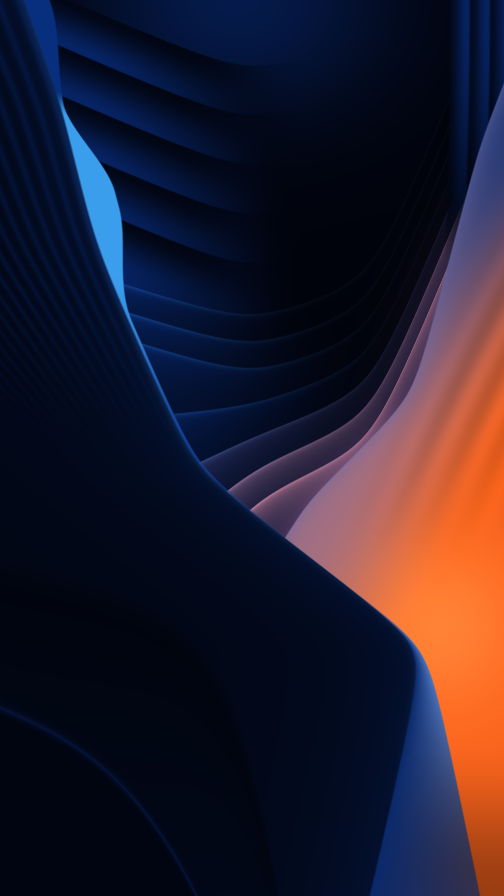
Reproduce this background procedurally as a Shadertoy shader.

```glsl
// Flowing folded sheets: a dark navy ridge in front, a bowl of stacked
// blue ribs behind it, and a glowing orange slope on the right.
// Outlines are straight runs joined by soft hinges, painted back to front.

const vec3 INK    = vec3(0.004, 0.012, 0.045);
const vec3 NAVY   = vec3(0.020, 0.120, 0.330);
const vec3 SKY    = vec3(0.230, 0.620, 0.930);
const vec3 ROSE   = vec3(0.560, 0.370, 0.450);
const vec3 DUSK   = vec3(0.130, 0.210, 0.440);
const vec3 ORANGE = vec3(0.980, 0.390, 0.110);

// Softened max(v - at, 0): bends a line at one place
float hinge(float v, float at, float soft) {
    float d = v - at;
    return 0.5 * (d + sqrt(d * d + soft * soft));
}

float cover(float d, float blur) { return smoothstep(-blur, blur, d); }
float fadeOut(float a, float b, float v) { return 1.0 - smoothstep(a, b, v); }

// Outer outline of the front sheet: x for a depth below the top
float frontOutline(float t) {
    return 0.047 + 0.63 * t - 0.22 * hinge(t, 0.12, 0.03) + 0.38 * hinge(t, 0.273, 0.05)
         + 1.61 * hinge(t, 0.525, 0.03) - 2.04 * hinge(t, 0.72, 0.03);
}

// Left outline of the warm slope
float slopeOutline(float t) {
    return 1.066 - 0.72 * t + 0.27 * hinge(t, 0.16, 0.04)
         - 1.4 * hinge(t, 0.445, 0.03) + 0.75 * hinge(t, 0.56, 0.02);
}

// Depth of rib k at x; negative ribs are the upper left folds
float ribDepth(float k, float x) {
    float base = 0.37 + (k < 0.0 ? 0.055 : 0.03) * k;
    float tilt = k < 0.0 ? 0.25 : 0.19 - 0.23 * max(k - 2.0, 0.0);
    return base + tilt * (x - 0.5) - (0.18 + tilt) * hinge(x, 0.5, 0.08)
         - 1.2 * hinge(x, 0.74, 0.06);
}

vec3 bowl(float x, float t, float blur) {
    vec2 g = vec2(x - 0.47, t) / vec2(0.30, 0.13);
    vec3 col = INK + NAVY * 0.75 * exp(-dot(g, g));
    for (int i = -5; i <= 6; i++) {
        float k = float(i);
        float d = t - ribDepth(k, x);
        float below = max(d, 0.0);
        float front = step(0.0, k);
        float reach = 0.64 + 0.05 * max(k, 0.0);
        float light = fadeOut(0.16, reach, x);
        float warmth = smoothstep(3.0, 6.0, k);
        float shade = mix(0.12 + 0.95 * smoothstep(0.0, 0.055, below),
                          0.45 + 0.65 * exp(-below / 0.035), front);
        vec3 tint = mix(NAVY, ROSE, warmth * exp(-below / 0.06));
        vec3 band = INK + tint * shade * mix(light, 1.0, warmth * 0.6);
        // Thin lit lip along the edge
        vec3 lip = mix(SKY * 0.45, vec3(0.75, 0.50, 0.55), warmth);
        band += lip * exp(-below / 0.0022) * front * (0.15 + 0.45 * light);
        // Upper folds dissolve into the dark hollow
        float blend = mix(fadeOut(0.35, 0.62, x), 1.0, front);
        col = mix(col, band, cover(d, blur) * blend);
    }
    return col;
}

// Upright folds in the upper right corner
vec3 pleats(vec3 col, float x, float t) {
    float u = (x - 0.895 + 0.15 * t * t) * 25.0;
    float shade = 0.25 + 0.75 * smoothstep(0.0, 0.8, fract(u)) * fadeOut(0.85, 1.0, fract(u));
    vec3 fold = INK + NAVY * shade * fadeOut(0.02, 0.35, t);
    return mix(col, fold, cover(u, 0.1) * fadeOut(0.2, 0.3, t));
}

vec3 warmSlope(float x, float t, float inset) {
    float across = x + 0.9 * t;
    float heat = smoothstep(1.16, 1.47, across);
    vec3 cool = mix(DUSK, vec3(0.64, 0.43, 0.50), smoothstep(0.12, 0.52, t));
    vec3 col = mix(cool, ORANGE, heat);
    // Faint streaks along the warm transition
    float streak = 0.5 + 0.5 * sin(across * 85.0 + 5.0 * sin(4.0 * t));
    col *= 1.0 - 0.16 * streak * smoothstep(1.18, 1.32, across) * fadeOut(0.42, 0.64, t);
    vec2 g = (vec2(x, t) - vec2(0.87, 0.70)) / vec2(0.16, 0.09);
    col += vec3(0.05, 0.12, 0.10) * exp(-dot(g, g));
    col = mix(col, vec3(0.40, 0.42, 0.66), 0.5 * exp(-inset / 0.025));
    return col * (1.0 - 0.38 * smoothstep(0.82, 1.0, t));
}

// Dark front sheet; s is the distance inside its outline
vec3 frontSheet(float x, float t, float s, float blur) {
    vec3 col = INK + NAVY * (0.12 + 0.28 * exp(-s / 0.16));
    float wave = 0.5 + 0.5 * sin(6.2832 * s / max(0.042 - 0.05 * t, 0.018));
    col += NAVY * (0.28 * wave * wave - 0.04) * fadeOut(0.28, 0.52, t);
    // Two buried folds in the lower left
    float upper = t - (0.638 + 0.15 * x + 10.0 * pow(x, 6.0));
    float lower = t - (0.79 + 0.25 * x + 1.9 * x * x * x);
    col *= 1.0 - 0.45 * cover(upper, 0.025) * exp(-max(upper, 0.0) / 0.12);
    col = mix(col, INK * 1.2, 0.6 * cover(lower, blur));
    col += NAVY * 0.5 * exp(-abs(lower) / 0.003);
    return col + SKY * 0.16 * exp(-s / 0.008) * fadeOut(0.55, 0.95, t);
}

void mainImage(out vec4 fragColor, in vec2 fragCoord) {
    vec2 uv = fragCoord / iResolution.xy;
    float x = uv.x, t = 1.0 - uv.y;
    vec2 blur = 1.1 / iResolution.xy;
    float rim = frontOutline(t);
    float ridge = rim - 0.78 * hinge(t, 0.72, 0.03);
    float slope = x - slopeOutline(t);

    vec3 col = bowl(x, t, blur.y);
    col += vec3(0.16, 0.09, 0.13) * exp(-abs(slope) / 0.035) * smoothstep(0.15, 0.40, t);
    col = pleats(col, x, t);
    col = mix(col, warmSlope(x, t, max(slope, 0.0)), cover(slope, blur.x));

    // Blue side of the front sheet
    float a = clamp((x - ridge) / max(rim - ridge, 0.001), 0.0, 1.0);
    vec3 far = mix(vec3(0.30, 0.46, 0.74), vec3(0.21, 0.19, 0.29), smoothstep(0.74, 0.98, t));
    vec3 side = mix(vec3(0.04, 0.16, 0.42), far, a);
    col = mix(col, side, cover(rim - x, blur.x) * smoothstep(0.64, 0.72, t));

    // Bright sliver and the upper strip beside the ridge
    float width = 0.058 * smoothstep(0.115, 0.215, t) * fadeOut(0.23, 0.36, t) + 0.006;
    float strip = 0.045 * fadeOut(0.0, 0.13, t);
    vec3 glint = mix(NAVY * 1.5, SKY, smoothstep(0.10, 0.13, t));
    glint = mix(glint, vec3(0.07, 0.25, 0.60), smoothstep(0.30, 0.50, t));
    col = mix(col, glint, cover(ridge + width + strip - x, blur.x) * fadeOut(0.48, 0.62, t));

    vec3 sheet = frontSheet(x, t, max(ridge - x, 0.0), blur.y);
    col = mix(col, sheet, cover(ridge - x, blur.x * 1.3));
    fragColor = vec4(clamp(col, 0.0, 1.0), 1.0);
}
```
